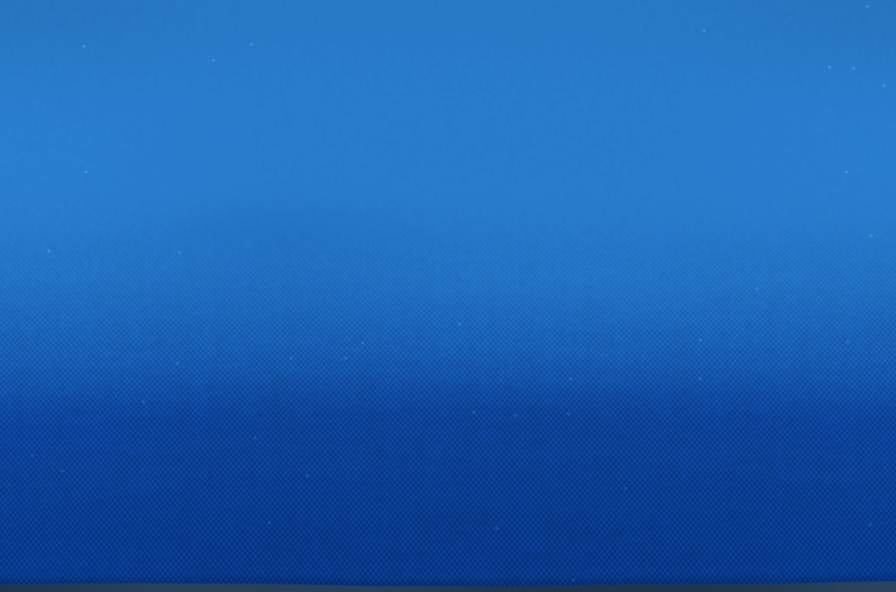
Reproduce this texture procedurally as a Shadertoy shader.

```glsl
// Blue plain-weave cloth rolling over a soft front fold: a vertical shade ramp,
// a staggered thread lattice of about 170 columns that blurs with distance,
// broad folds and fine fibre noise, and a thin grey strip under the hem.

float hash(vec2 p) {
    p = fract(p * vec2(0.1031, 0.1137));
    p += dot(p, p.yx + 33.33);
    return fract((p.x + p.y) * p.x * 7.31 + p.y * 19.7);
}

float noise(vec2 p) {
    vec2 i = floor(p), f = fract(p);
    f = f * f * (3.0 - 2.0 * f);
    return mix(mix(hash(i), hash(i + vec2(1, 0)), f.x),
               mix(hash(i + vec2(0, 1)), hash(i + vec2(1, 1)), f.x), f.y);
}

// Cloth colour by height, from the shaded front to the lit top
vec3 clothShade(float h) {
    vec3 c = mix(vec3(0.035, 0.225, 0.55), vec3(0.05, 0.26, 0.60), smoothstep(0.05, 0.30, h));
    c = mix(c, vec3(0.09, 0.36, 0.70), smoothstep(0.27, 0.41, h));
    c = mix(c, vec3(0.135, 0.445, 0.77), smoothstep(0.37, 0.54, h));
    return mix(c, vec3(0.16, 0.485, 0.80), smoothstep(0.50, 0.68, h));
}

// Staggered thread crossings, -1 in the gaps to 1 on the threads
float weave(vec2 uv) {
    float column = 340.0 * ((uv.x - 0.5) * (1.0 + 0.06 * uv.y) + 0.5);
    float row = 180.0 * uv.y + 36.0 * uv.y * uv.y;
    column += 0.7 * noise(uv * vec2(9.0, 22.0));
    row += 0.8 * noise(uv * vec2(14.0, 7.0) + 5.0);
    float dots = cos(3.14159 * column) * cos(3.14159 * row);
    float resolved = 1.0 - smoothstep(0.7, 1.2, max(fwidth(column) * 0.5, fwidth(row)));
    return dots * resolved;
}

void mainImage(out vec4 fragColor, in vec2 fragCoord) {
    vec2 uv = fragCoord / iResolution.xy;

    // Broad folds bend the shading; a shallow hollow sits left of centre
    float folds = noise(uv * vec2(3.0, 4.0) + 2.0) - 0.5;
    vec2 hollow = (uv - vec2(0.31, 0.61)) / vec2(0.13, 0.09);
    float height = uv.y + 0.04 * folds * smoothstep(0.1, 0.5, uv.y)
                 - 0.045 * exp(-dot(hollow, hollow));
    vec3 color = clothShade(height);
    color *= 1.0 + 0.05 * folds - 0.03 * smoothstep(0.8, 1.0, uv.y);

    // Threads in focus at the front, softening toward the back
    float focus = 1.0 - smoothstep(0.38, 0.68, uv.y);
    color += vec3(0.022, 0.042, 0.052) * weave(uv) * focus;

    // Fibre grain, with uneven yarns along both directions
    float grain = noise(uv * vec2(300.0, 200.0)) - 0.5;
    float yarns = noise(uv * vec2(170.0, 9.0)) + noise(uv * vec2(12.0, 110.0)) - 1.0;
    color *= 1.0 + mix(0.025, 0.075, focus) * grain + 0.03 * focus * yarns;

    // Sparse pale lint specks
    vec2 lintGrid = uv * vec2(48.0, 32.0), cell = floor(lintGrid);
    vec2 center = 0.25 + 0.5 * vec2(hash(cell + 11.0), hash(cell + 47.0));
    float speck = 1.0 - smoothstep(0.03, 0.13, length(fract(lintGrid) - center));
    color += vec3(0.08, 0.09, 0.07) * speck * step(0.975, hash(cell + 83.0));

    // Wavy hem, its contact shadow, and the grey surface beneath
    float hem = 0.009 + 0.006 * noise(vec2(uv.x * 7.0, 3.0)) + 0.006 * smoothstep(0.85, 1.0, uv.x);
    color *= 1.0 - 0.15 * (1.0 - smoothstep(0.0, 0.02, uv.y - hem));
    vec3 ground = mix(vec3(0.11, 0.19, 0.28), vec3(0.18, 0.28, 0.38), noise(vec2(uv.x * 5.0, 8.0)));
    float edge = 0.75 / iResolution.y + 0.001;
    color = mix(ground, color, smoothstep(-edge, edge, uv.y - hem));

    fragColor = vec4(clamp(color, 0.0, 1.0), 1.0);
}
```
